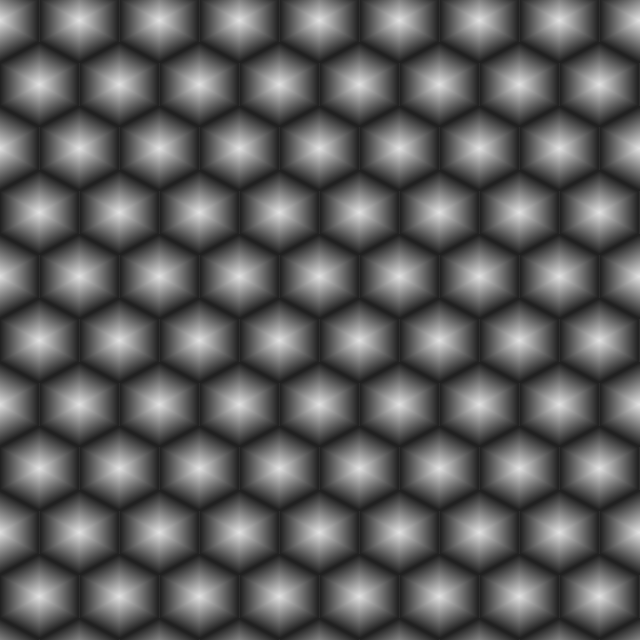
A WebGL 1 fragment shader for this pattern:

```glsl
precision highp float;

uniform vec2 u_resolution;

const float COLUMNS = 8.0;                    // cells across
const float ROWS = 10.0;                      // rows up, even so the stagger wraps
const vec2 FIRST_CENTRE = vec2(0.0615, 0.068); // lower left cell centre, canvas units
const float PEAK_GREY = 0.89;
const float RIM_GREY = 0.11;
const float FLOOR_GREY = 0.13;                // flattens the bottom of the grooves
const float SEAM_WIDTH = 0.014;               // half width, in cell widths
const float SEAM_LIFT = 0.05;                 // brightness of the upright seams

const float ROW_PITCH = 0.8660254;            // for hexagons one unit wide
const vec2 PERIOD = vec2(1.0, 2.0 * ROW_PITCH);

// 0 at the centre of a pointy-top hexagon, 1 on its outline
float hexDistance(vec2 p) {
  p = abs(p);
  return 2.0 * max(p.x, dot(p, vec2(0.5, ROW_PITCH)));
}

// Offset from the nearest centre of a rectangular lattice
vec2 latticeOffset(vec2 p) {
  return mod(p + 0.5 * PERIOD, PERIOD) - 0.5 * PERIOD;
}

// Offset from the centre of the enclosing hexagon: two staggered lattices
vec2 hexCell(vec2 p) {
  vec2 a = latticeOffset(p);
  vec2 b = latticeOffset(p - 0.5 * PERIOD);
  return hexDistance(a) < hexDistance(b) ? a : b;
}

void main() {
  vec2 uv = gl_FragCoord.xy / u_resolution;
  vec2 cell = hexCell((uv - FIRST_CENTRE) * vec2(COLUMNS, ROWS * ROW_PITCH));

  // Six-sided pyramid shading
  float grey = max(mix(PEAK_GREY, RIM_GREY, hexDistance(cell)), FLOOR_GREY);

  // Faint hairline along the upright sides
  float seam = 1.0 - smoothstep(0.0, SEAM_WIDTH, 0.5 - abs(cell.x));
  grey += SEAM_LIFT * seam;

  gl_FragColor = vec4(vec3(grey), 1.0);
}
```
